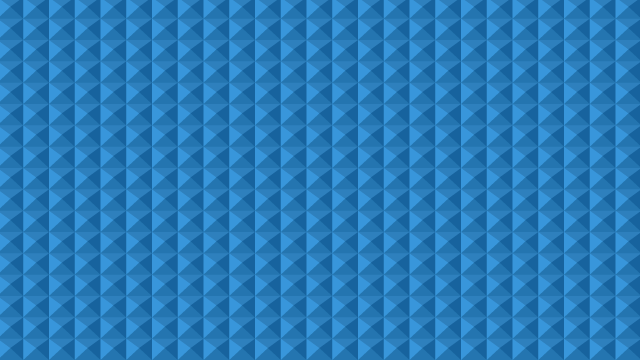
Give the GLSL for this pattern, as a WebGL 2 fragment shader.

```glsl
#version 300 es
precision highp float;

uniform vec2 u_resolution;
out vec4 fragColor;

// Facet colours
const vec3 LEFT_LIGHT = vec3(0.22, 0.59, 0.86);
const vec3 TOP_MID    = vec3(0.18, 0.50, 0.74);
const vec3 BOTTOM_MID = vec3(0.14, 0.46, 0.69);
const vec3 RIGHT_DARK = vec3(0.09, 0.39, 0.62);

// Grid layout
const vec2 REPEATS = vec2(24.85, 16.875);
const vec2 OFFSET  = vec2(0.10, 0.0);
const vec2 APEX    = vec2(0.5, 0.56);
const int  SAMPLES = 4;

// Colour of one pyramid seen from above; the lowest slope is the visible facet
vec3 pyramid(vec2 cell, vec2 apex) {
    vec2 rise = cell / apex;
    vec2 fall = (1.0 - cell) / (1.0 - apex);
    float nearX = min(rise.x, fall.x);
    float nearY = min(rise.y, fall.y);
    vec3 side = rise.x < fall.x ? LEFT_LIGHT : RIGHT_DARK;
    vec3 cap  = rise.y < fall.y ? BOTTOM_MID : TOP_MID;
    return nearX < nearY ? side : cap;
}

// Pyramids repeated over the canvas, uv from 0 to 1
vec3 studs(vec2 uv, vec2 repeats, vec2 offset) {
    return pyramid(fract(uv * repeats + offset), APEX);
}

// Average over a grid of points inside one pixel
vec3 smoothStuds(vec2 pixel, vec2 resolution) {
    vec3 sum = vec3(0.0);
    for (int j = 0; j < SAMPLES; j++) {
        for (int i = 0; i < SAMPLES; i++) {
            vec2 jitter = (vec2(i, j) + 0.5) / float(SAMPLES) - 0.5;
            sum += studs((pixel + jitter) / resolution, REPEATS, OFFSET);
        }
    }
    return sum / float(SAMPLES * SAMPLES);
}

void main() {
    fragColor = vec4(smoothStuds(gl_FragCoord.xy, u_resolution), 1.0);
}
```
